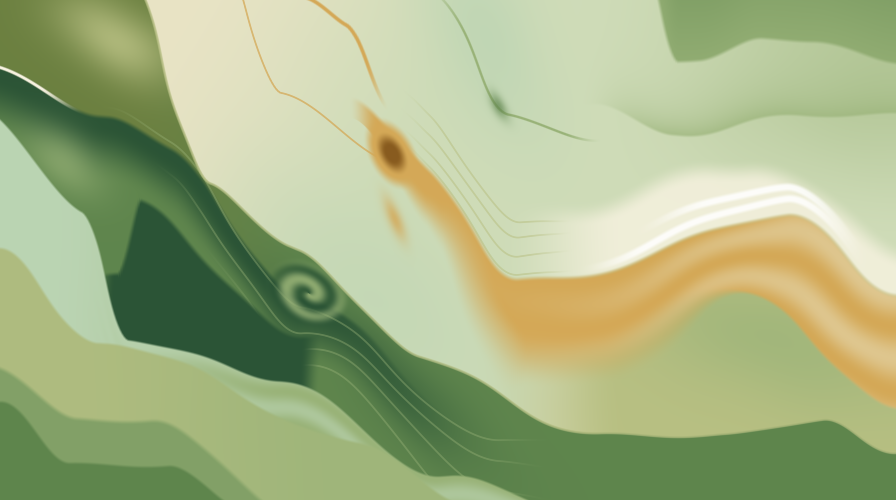
Give the GLSL for this background, as a WebGL 2 fragment shader.

```glsl
#version 300 es
precision highp float;
// Draws flowing marbled ribbons of cream, green and gold paint.
uniform vec2 u_resolution;
out vec4 fragColor;

const vec3 CREAM = vec3(.91, .89, .77), PALE = vec3(.81, .86, .72), MINT = vec3(.73, .83, .7);
const vec3 SAGE = vec3(.6, .7, .47), LEAF = vec3(.37, .52, .3), DEEP = vec3(.17, .33, .21);
const vec3 STRAW = vec3(.72, .75, .51), GOLD = vec3(.83, .66, .34), OLIVE = vec3(.42, .5, .25);
const vec3 WHITE = vec3(.97, .95, .88);

// Smooth change of height h between a and b; shapes every contour
float bend(float x, float a, float b, float h) { return h * smoothstep(a, b, x); }
float ramp(float a, float b, float x) { return smoothstep(a, b, x); }

// Height difference to true distance, then to a filled side or a thin line
float span(float d) {
  return d / max(length(vec2(dFdx(d), dFdy(d))) * u_resolution.y, .2);
}
float side(float d, float soft) {
  float w = max(soft, .8 / u_resolution.y);
  return ramp(-w, w, span(d));
}
float thread(float d, float width) {
  float w = max(width, .8 / u_resolution.y);
  return 1. - ramp(.2 * w, w, abs(span(d)));
}
float window(float x, float a, float b, float soft) {
  return ramp(a, a + soft, x) * (1. - ramp(b - soft, b, x));
}

// Ellipse space: spot holds center and radii
vec2 local(vec2 p, vec4 spot, float angle) {
  float c = cos(angle), s = sin(angle);
  return mat2(c, -s, s, c) * (p - spot.xy) / spot.zw;
}
float glow(vec2 p, vec4 spot, float angle) {
  vec2 q = local(p, spot, angle);
  return exp(-dot(q, q));
}

vec3 paleField(vec2 p) {
  float x = p.x, y = p.y;
  vec3 c = mix(CREAM, PALE, ramp(.35, 1., x + .5 - .5 * y));
  c = mix(c, MINT, .5 * glow(p, vec4(.75, .4, .3, .16), -.7));
  c = mix(c, MINT, .7 * glow(p, vec4(.97, .92, .1, .22), .4));
  c = mix(c, SAGE, .5 * ramp(1.15, 1.8, x) * ramp(.5, .85, y));
  // Folds in the upper right corner
  float fold = y - .79 + bend(x, 1.18, 1.34, .06) - bend(x, 1.36, 1.6, .04);
  c = mix(c, SAGE, .75 * side(fold, .004) * exp(-22. * max(fold, 0.)) * ramp(1.15, 1.35, x));
  float crest = y - 1.05 + bend(x, 1.29, 1.36, .17) - bend(x, 1.4, 1.52, .04) + bend(x, 1.62, 1.8, .05);
  c = mix(c, mix(SAGE, LEAF, .15 + 2. * clamp(crest, 0., .2)), side(crest, .005));
  // Fine threads of green and gold
  float stem = y - 1.02 + bend(x, .86, 1.02, .25) + bend(x, 1., 1.2, .05);
  c = mix(c, SAGE, thread(stem, .004) * window(x, .85, 1.2, .08));
  c = mix(c, LEAF, .7 * glow(p, vec4(1., .785, .013, .03), .5));
  float curl = y - 1.01 + bend(x, .6, .71, .07) + bend(x, .69, .79, .16);
  c = mix(c, GOLD, thread(curl, .006) * window(x, .56, .78, .05));
  float hair = y - 1.04 + bend(x, .46, .56, .22) + bend(x, .54, .8, .15);
  return mix(c, GOLD, .75 * thread(hair, .003) * window(x, .45, .79, .04));
}

vec3 goldRibbon(vec3 c, vec2 p) {
  float x = p.x, y = p.y;
  float top = .8 - bend(x, .7, .86, .12) - bend(x, .82, 1.04, .24) + bend(x, 1.1, 1.58, .13) - bend(x, 1.57, 1.8, .16);
  float base = .76 - bend(x, .7, .88, .2) - bend(x, .85, 1.05, .28) + bend(x, 1.2, 1.48, .14) - bend(x, 1.48, 1.8, .24);
  float cloud = .57 + bend(x, 1.15, 1.42, .09) - bend(x, 1.5, 1.85, .18);
  c = mix(c, WHITE, .8 * side(cloud - y, .025) * ramp(1., 1.25, x));
  for (float i = 0.; i < 4.; i++) {
    float lift = y - top - .02 - .028 * i - .012 * sin(5. * x + i);
    c = mix(c, STRAW, .55 * thread(lift, .003) * window(x, .8, 1.15, .1));
    c = mix(c, vec3(1), .85 * step(i, 1.) * thread(lift, .011) * window(x, 1.15 + .12 * i, 1.74, .15));
  }
  // Meadow below, then streaked paint
  vec3 meadow = mix(STRAW, SAGE, .7 * glow(p, vec4(1.55, .32, .3, .12), -.3));
  c = mix(c, meadow, side(top - y, .008) * ramp(.93, 1.25, x));
  float streak = .5 + .5 * sin(11. * (top - y) / max(top - base, .03) + 2. * sin(4. * x));
  vec3 paint = mix(GOLD, CREAM, .5 * streak * ramp(.9, 1.7, x));
  float soft = mix(.055, .005, ramp(1.3, 1.5, x)) * ramp(.7, 1., x);
  c = mix(c, paint, side(top - y, .006) * side(y - base, soft) * ramp(.7, .76, x));
  c = mix(c, GOLD, .8 * glow(p, vec4(.785, .56, .013, .045), .4));
  // Knot at the head of the ribbon
  float eye = length(local(p, vec4(.785, .69, .035, .055), .45));
  c = mix(c, GOLD, 1. - ramp(.9, 1.5, eye));
  return mix(c, GOLD * GOLD * .7, .85 - .85 * ramp(.3, .9, eye));
}

vec3 greenFlow(vec3 c, vec2 p) {
  float x = p.x, y = p.y;
  float shore = 1.08 - bend(x, .24, .42, .44) - bend(x, .4, .6, .14) - bend(x, .58, .84, .2)
    - bend(x, .78, 1.2, .17) + bend(x, 1.45, 1.66, .035) - bend(x, 1.64, 1.79, .075) - y;
  float vein = .875 - bend(x, -.03, .2, .11) - bend(x, .22, .4, .08) - bend(x, .34, .6, .28) - bend(x, .6, 1., .3) - y;
  vec3 g = mix(OLIVE, LEAF, ramp(.25, .65, x));
  g = mix(g, STRAW, .85 * glow(p, vec4(.23, .92, .13, .065), -.5));
  g = mix(g, DEEP, .6 * glow(p, vec4(.74, .26, .24, .07), -.7));
  vec3 body = mix(DEEP, LEAF, ramp(.02, .14, vein));
  body = mix(body, SAGE, .65 * glow(p, vec4(.13, .68, .09, .05), -.7));
  g = mix(g, body, side(vein, .006) * (1. - ramp(.6, .95, x)));
  for (float i = 0.; i < 4.; i++) {
    float line = vein - .05 * i + .02 * sin(7. * x + i);
    g = mix(g, SAGE, .4 * thread(line, .003) * window(x, .2 + .1 * i, 1.1, .15));
  }
  g = mix(g, WHITE, thread(vein, .005) * (1. - ramp(.08, .17, x)));
  // Dark pocket and curled eddy
  float lid = .45 + bend(x, .235, .28, .15) - bend(x, .25, .6, .27) - y;
  g = mix(g, DEEP, side(lid, .006) * window(x, .19, .64, .04));
  vec2 q = local(p, vec4(.615, .415, .085, .06), -.3);
  float eddy = .5 + .5 * sin(9. * length(q) - atan(q.y, q.x));
  g = mix(g, mix(DEEP, SAGE, eddy), .8 - .8 * ramp(.6, 1.1, length(q)));
  return mix(mix(c, g, side(shore, .003)), STRAW, .6 * thread(shore, .004));
}

vec3 lowerBanks(vec3 c, vec2 p) {
  float x = p.x, y = p.y;
  float bank = .79 - bend(x, -.05, .19, .22) - bend(x, .16, .26, .25) - bend(x, .25, .58, .08)
    - bend(x, .56, .88, .19) - bend(x, .9, 1.15, .08) - y;
  vec3 wash = mix(MINT, SAGE, ramp(.1, .6, x));
  wash = mix(wash, MINT, ramp(.15, .3, x) * (.3 + .3 * sin(95. * bank + 5. * x)));
  c = mix(c, wash, side(bank, .003));
  float sand = .5 - bend(x, 0., .2, .19) - bend(x, .22, .75, .2) - bend(x, .72, .95, .12) - y;
  c = mix(c, mix(STRAW, SAGE, .3 + bend(x, .1, .7, .5)), side(sand, .004));
  float moss = .27 - bend(x, -.02, .15, .11) - bend(x, .3, .6, .2) - y;
  c = mix(c, mix(SAGE, LEAF, .4), side(moss, .006));
  float fern = .2 - bend(x, 0., .14, .13) - bend(x, .34, .48, .09) - y;
  return mix(c, LEAF, side(fern, .004));
}

void main() {
  vec2 p = gl_FragCoord.xy / u_resolution * vec2(1.79, 1);
  p += .004 * sin(p.yx * vec2(17, 23) + 2. * sin(p * 9.));
  vec3 color = goldRibbon(paleField(p), p);
  fragColor = vec4(lowerBanks(greenFlow(color, p), p), 1);
}
```
